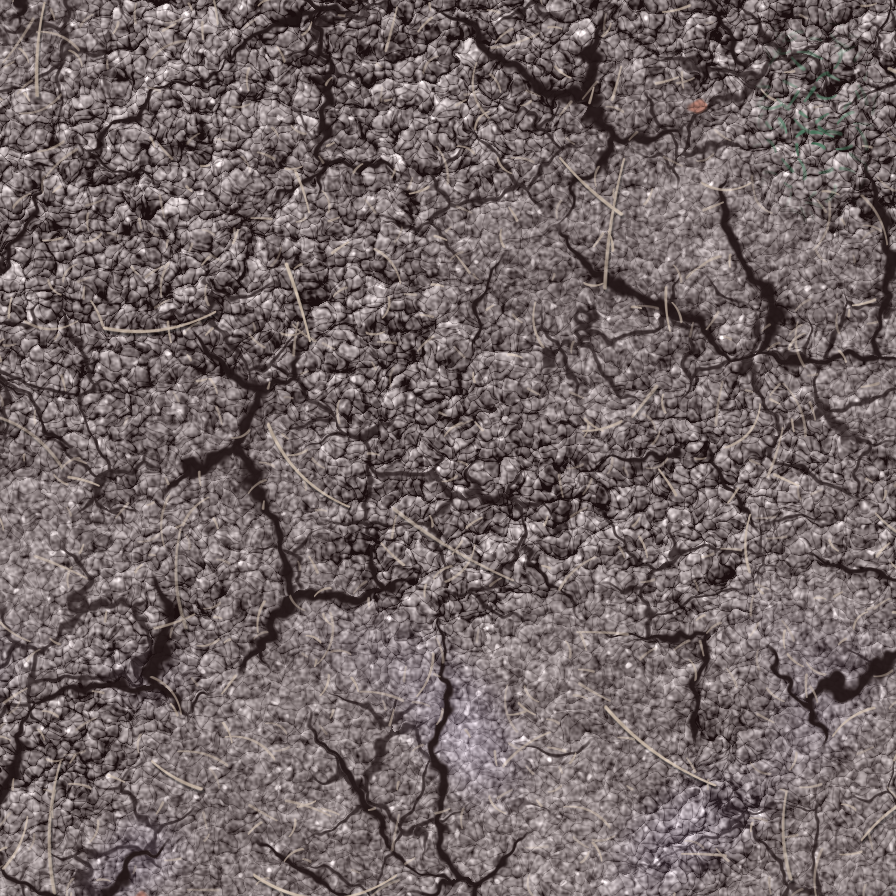
Reproduce this texture procedurally as a WebGL 2 fragment shader.

```glsl
#version 300 es
precision highp float;

uniform vec2 u_resolution;
out vec4 fragColor;

vec2 hash22(vec2 p) {
  vec3 q = fract(p.xyx * vec3(.1031, .1030, .0973));
  q += dot(q, q.yzx + 33.33);
  return fract((q.xx + q.yz) * q.zy);
}

float corner(vec2 cell, vec2 offset) {
  return dot(hash22(cell + 200.) * 2. - 1., offset);
}

float gradientNoise(vec2 p) {
  vec2 i = floor(p), f = p - i, e = vec2(1, 0);
  vec2 u = f * f * f * (f * (f * 6. - 15.) + 10.);
  return mix(mix(corner(i, f), corner(i + e, f - e), u.x),
             mix(corner(i + e.yx, f - e.yx), corner(i + 1., f - 1.), u.x), u.y);
}

vec2 noisePair(vec2 p) {
  return vec2(gradientNoise(p), gradientNoise(p + 37.4));
}

// xy: offset from the nearest cell centre, z: distance to the edge, w: cell id
vec4 voronoi(vec2 p) {
  vec2 cell = floor(p), nearest = vec2(9), second = vec2(9);
  float id = 0.;
  for (int j = -1; j <= 1; j++)
    for (int i = -1; i <= 1; i++) {
      vec2 c = cell + vec2(i, j), h = hash22(c + 71.), r = c + h - p;
      if (dot(r, r) < dot(nearest, nearest)) {
        second = nearest;
        nearest = r;
        id = fract(h.x * 17. + h.y * 5.);
      } else if (dot(r, r) < dot(second, second)) {
        second = r;
      }
    }
  float edge = dot(.5 * (nearest + second), normalize(second - nearest));
  return vec4(-nearest, edge, id);
}

// Tone change from packed lumps lit from the upper left
float clods(vec2 p, float scale) {
  vec4 v = voronoi(p * scale);
  float gap = 1. - smoothstep(.0, .15, v.z);
  return .26 * dot(v.xy, vec2(-.4, .9)) - .24 * gap + .13 * (v.w - .5);
}

float crack(vec2 p, float scale, float width) {
  float d = voronoi(p * scale).z / scale;
  return (1. - smoothstep(width * .4, width + .0016, d)) * smoothstep(.0002, .0016, width);
}

// Coverage by bent stalks, one candidate for each grid cell
float straws(vec2 p, float scale, float width, float density) {
  vec2 g = p * scale, cell = floor(g);
  float cover = 0.;
  for (int j = -1; j <= 1; j++)
    for (int i = -1; i <= 1; i++) {
      vec2 c = cell + vec2(i, j);
      vec2 a = hash22(c + scale), b = hash22(c + scale + 57.);
      float angle = 6.283 * b.x, s = sin(angle), k = cos(angle);
      vec2 d = mat2(k, -s, s, k) * (g - c - a);
      d.y += (fract(b.x * 7.) - .5) * 1.4 * d.x * d.x;
      float reach = mix(.12, .48, b.y);
      float dist = length(vec2(max(abs(d.x) - reach, 0.), d.y)) / scale;
      float w = width * mix(1., .5, smoothstep(-reach, reach, d.x));
      float stalk = 1. - smoothstep(w * .4, w + .001, dist);
      cover = max(cover, stalk * step(fract(a.x * 13.), density) * mix(.5, 1., a.y));
    }
  return cover;
}

void main() {
  vec2 p = gl_FragCoord.xy / u_resolution.y;
  vec2 rough = p + .016 * noisePair(p * 26.) + .008 * noisePair(p * 75.);
  vec2 bent = rough + .07 * noisePair(p * 7.) + .012 * noisePair(p * 40.);

  // Broad tone and grit
  float tone = .555 + .09 * gradientNoise(p * 4. + 9.) + .13 * gradientNoise(p * 17.);
  tone += .2 * gradientNoise(p * 60.) + .27 * gradientNoise(p * 118.);
  tone += .32 * gradientNoise(p * 215.);
  tone += .3 * smoothstep(.28, .5, gradientNoise(p * 95. + 50.));

  // Crumbly ground above, flatter crust below
  float crumble = smoothstep(-.25, .3, gradientNoise(p * 3.5 + 4.) + .5 * (p.y - .45));
  float patchy = smoothstep(-.2, .25, gradientNoise(p * 8. + 21.));
  tone += clods(rough, 19.) * mix(.2, .75, crumble * patchy);
  tone += clods(rough + 3., 41.) * mix(.3, .9, crumble);
  tone += clods(rough + 7., 86.) * mix(.4, .75, crumble);

  // Cracks, open in places and closed in others
  float openness = smoothstep(-.12, .3, gradientNoise(p * 5. + 13.));
  float hairline = smoothstep(-.1, .3, gradientNoise(p * 6. + 61.));
  float deep = crack(bent, 5., .0075 * openness);
  float shade = crack(bent, 5., .02 * openness);
  float fine = crack(bent + 5., 12., .0035 * hairline);
  tone -= .09 * shade;
  tone = mix(tone, .13, max(deep * .95, fine * .75));
  vec3 color = vec3(max(tone, .1)) - vec3(0, .045, .043);

  // Pale bluish crust
  float crust = smoothstep(.0, .4, gradientNoise(p * 5. + 33.)) * (1. - smoothstep(.15, .4, p.y));
  color += vec3(.1, .1, .14) * crust * (1. - deep);

  // Rare reddish pebbles
  vec4 pebble = voronoi(rough * 11. + 2.);
  float red = step(.965, pebble.w) * (1. - smoothstep(.1, .15, length(pebble.xy)));
  color = mix(color, vec3(.68, .46, .4) * (.35 + 1.2 * tone), red * .8);

  // Dry stalks with soft shadows
  float shadow = straws(p + vec2(-.0015, .003), 6., .0028, .35);
  color *= 1. - .35 * shadow;
  vec3 straw = vec3(.84, .77, .7) + .2 * gradientNoise(p * 90.);
  float litter = max(straws(p, 6., .0022, .35), straws(p, 15., .0016, .4) * .85);
  litter = max(litter, straws(p, 38., .0014, .28) * .75);
  color = mix(color, straw, litter * .88);

  // Green sprigs in the upper right
  float sprout = 1. - smoothstep(.02, .1, length((p - vec2(.91, .87)) * vec2(1.2, .75)));
  float leaves = max(straws(p, 34., .0024, .8), straws(p + .4, 46., .002, .8));
  color = mix(color, vec3(.3, .48, .38) + .35 * gradientNoise(p * 80.), leaves * sprout * .9);

  fragColor = vec4(clamp(color, 0., 1.), 1);
}
```
